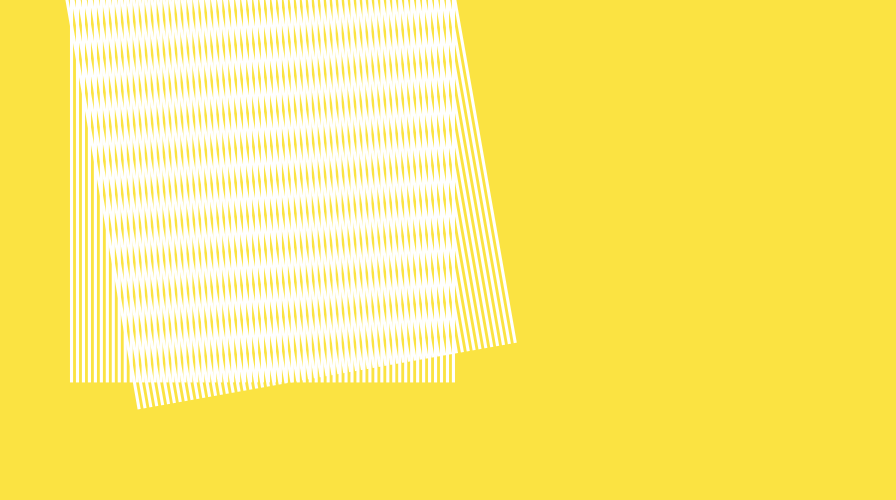
A Shadertoy shader for this background:

```glsl
// Two overlapping white line gratings, one upright and one tilted, weaving a moire on yellow.

const vec3 YELLOW = vec3(0.984, 0.892, 0.257);
const vec3 WHITE  = vec3(1.0);

const float PANEL_WIDTH  = 0.4297;
const float STRIPE_WIDTH = 0.00346;
const float STRIPE_COUNT = 65.0;

// Turns a point into the axes of a frame tilted by angle.
vec2 toFrame(vec2 p, vec2 corner, float angle) {
    float c = cos(angle), s = sin(angle);
    vec2 d = p - corner;
    return vec2(c * d.x + s * d.y, c * d.y - s * d.x);
}

// Share of a pixel covered by a shape at signed distance dist.
float coverage(float dist, float pixel) {
    return clamp(0.5 - dist / pixel, 0.0, 1.0);
}

// Stripes rising without end from a lower left corner.
float grating(vec2 p, vec2 corner, float angle, float pixel) {
    vec2 q = toFrame(p, corner, angle);
    float period = (PANEL_WIDTH - STRIPE_WIDTH) / (STRIPE_COUNT - 1.0);

    // Nearest stripe, limited to those in the panel
    float x = q.x - 0.5 * STRIPE_WIDTH;
    float index = clamp(floor(x / period + 0.5), 0.0, STRIPE_COUNT - 1.0);
    float side = abs(x - index * period) - 0.5 * STRIPE_WIDTH;

    return coverage(side, pixel) * coverage(-q.y, pixel);
}

void mainImage(out vec4 fragColor, in vec2 fragCoord) {
    // One unit is the canvas width
    vec2 p = fragCoord / iResolution.x;
    float pixel = 1.0 / iResolution.x;

    float upright = grating(p, vec2(0.0781, 0.1312), 0.0, pixel);
    float tilted  = grating(p, vec2(0.1536, 0.1010), radians(10.0), pixel);

    // Union of both layers of paint
    float paint = 1.0 - (1.0 - upright) * (1.0 - tilted);
    fragColor = vec4(mix(YELLOW, WHITE, paint), 1.0);
}
```
